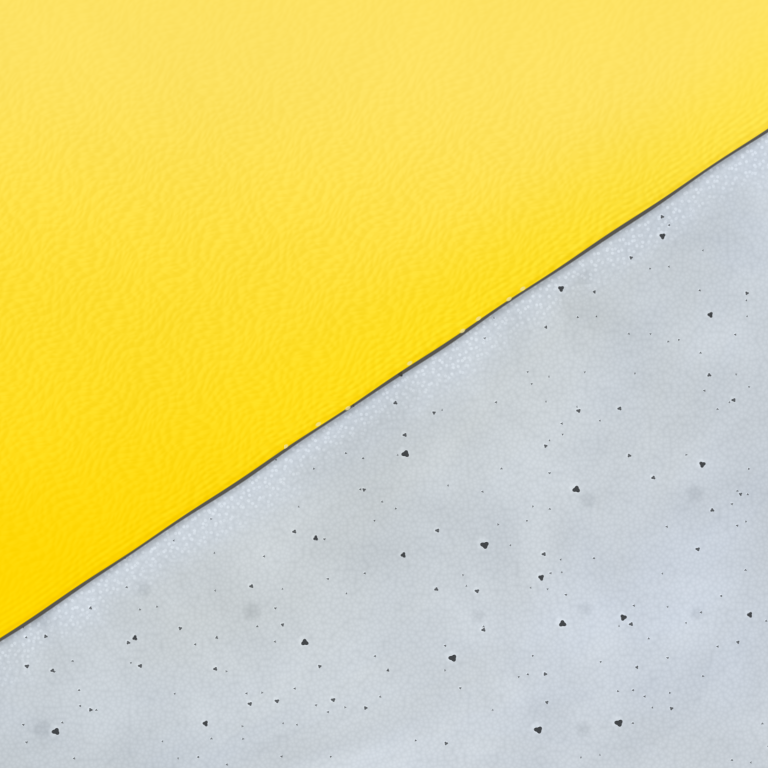
Reproduce this texture procedurally as a WebGL 2 fragment shader.

```glsl
#version 300 es
precision highp float;

uniform vec2 u_resolution;
out vec4 fragColor;

vec2 hash2(vec2 p) {
    vec3 q = fract(vec3(p.xyx) * vec3(0.1031, 0.1030, 0.0973));
    q += dot(q, q.yzx + 33.33);
    return fract((q.xx + q.yz) * q.zy);
}

// Distance to the nearest jittered cell centre
float cellular(vec2 p) {
    vec2 cell = floor(p), f = fract(p);
    float nearest = 2.0;
    for (int y = -1; y <= 1; y++)
        for (int x = -1; x <= 1; x++) {
            vec2 o = vec2(x, y);
            nearest = min(nearest, length(o + hash2(cell + o + 50.0) - f));
        }
    return nearest;
}

// Warped, rotated layers of sines, roughly -1 to 1
float clouds(vec2 p) {
    float sum = 0.0, amp = 0.5;
    for (int i = 0; i < 6; i++) {
        p = mat2(0.8, 0.6, -0.6, 0.8) * p * 1.75 + 1.1 * sin(p.yx * 0.9 + float(i));
        sum += amp * sin(p.x) * sin(p.y + 0.7);
        amp *= 0.66;
    }
    return sum;
}

// Painted panel: vertical fade with a fine leathery relief
vec3 paint(vec2 p, vec2 along, float d) {
    vec3 col = mix(vec3(1.0, 0.845, 0.0), vec3(0.995, 0.87, 0.16), smoothstep(0.2, 0.58, p.y));
    col = mix(col, vec3(0.992, 0.888, 0.39), smoothstep(0.48, 0.95, p.y + 0.06 * (p.x - 0.5)));
    col.b -= 0.09 * smoothstep(0.16, 0.0, d) * smoothstep(0.3, 0.7, p.y);
    vec2 q = along * vec2(85.0, 125.0) + 0.6 * sin(along.yx * 70.0);
    float relief = cellular(q) - cellular(q + vec2(0.25, -0.35));
    float rough = 0.35 + 0.65 * smoothstep(0.45, 0.1, abs(p.y - 0.57));
    col += relief * rough * vec3(0.025, 0.04, 0.07);
    col += 0.006 * clouds(p * 6.0);
    // Brushed streaks and a rolled rim beside the seam
    col += 0.012 * sin(d * 900.0 + 2.0 * sin(along.x * 25.0)) * smoothstep(0.06, 0.01, d);
    col -= vec3(0.015, 0.03, 0.05) * smoothstep(0.010, 0.004, d);
    return col;
}

// Dark air holes, scattered in three sizes
vec3 addPits(vec3 col, vec2 p, float px) {
    for (int i = 0; i < 3; i++) {
        float level = float(i);
        float scale = 9.0 * pow(2.25, level);
        vec2 cell = floor(p * scale);
        vec2 rnd = hash2(cell + 17.0 * level + 3.0);
        vec2 centre = (cell + 0.2 + 0.6 * hash2(cell + 91.0)) / scale;
        vec2 v = p - centre;
        float radius = 0.0042 * pow(0.52, level) * (0.6 + 0.6 * rnd.y);
        float r = length(v * vec2(1.0, 0.85 + 0.4 * rnd.y)) + radius * 0.2 * sin(3.0 * atan(v.y, v.x) + rnd.y * 9.0);
        float present = step(rnd.x, 0.32 - 0.09 * level);
        float lip = smoothstep(radius * 2.2, radius, length(v + radius * vec2(0.5, -0.4)));
        col += present * lip * 0.04;
        float hole = smoothstep(radius + px, radius - px, r);
        col = mix(col, vec3(0.20, 0.21, 0.22), present * hole * (0.9 - 0.15 * level));
    }
    return col;
}

vec3 concrete(vec2 p, vec2 along, float d, float px) {
    float broad = clouds(along * vec2(3.0, 5.5) + 2.0);
    float mottled = clouds(p * 15.0 + 4.0);
    float grain = cellular(p * 190.0) - 0.45;
    vec3 col = vec3(0.777, 0.805, 0.825);
    col += 0.035 * broad + 0.020 * mottled - 0.045 * grain;
    col += vec3(-0.004, 0.0, 0.012) * clouds(p * 4.0 + 9.0);
    col += vec3(0.008, 0.010, 0.022) * smoothstep(0.6, 1.2, p.x + 0.5 - p.y);

    // Faint worn stains
    vec2 cell = floor(p * 7.0);
    vec2 rnd = hash2(cell + 7.0);
    float stain = length(p * 7.0 - cell - 0.3 - 0.4 * rnd);
    col -= 0.045 * step(rnd.x, 0.25) * smoothstep(0.10, 0.03, stain + 0.025 * mottled);

    // Powdery pale strip beside the panel
    float strip = smoothstep(-0.075, -0.01, d + 0.018 * mottled);
    float dust = smoothstep(0.38, 0.1, cellular(p * 120.0 + 8.0));
    col += strip * (vec3(0.012, 0.016, 0.028) + 0.06 * dust - 0.02 * smoothstep(0.2, 0.6, mottled));
    return addPits(col, p, px);
}

void main() {
    vec2 p = gl_FragCoord.xy / u_resolution;
    float px = 1.0 / min(u_resolution.x, u_resolution.y);
    vec2 dir = normalize(vec2(1.0, 0.664));
    vec2 rel = p - vec2(0.0, 0.169);
    vec2 along = vec2(dot(rel, dir), dot(rel, vec2(-dir.y, dir.x)));
    float d = along.y + 0.0005 * sin(along.x * 38.0);

    // Slab with the panel's contact shadow and dark seam
    vec3 col = concrete(p, along, d, px);
    col *= 1.0 - 0.20 * smoothstep(-0.014, -0.002, d);
    float seamWidth = 0.0038 + 0.001 * sin(along.x * 21.0);
    float seam = smoothstep(-seamWidth - px, -seamWidth + px, d);
    col = mix(col, vec3(0.29, 0.28, 0.26), 0.85 * seam);
    col = mix(col, paint(p, along, d), smoothstep(-px, px, d));

    // Pale chips along the middle of the seam
    float slot = floor(along.x / 0.035);
    vec2 rnd = hash2(vec2(slot, 5.0));
    vec2 chip = vec2(along.x - (slot + 0.2 + 0.6 * rnd.x) * 0.035, d + 0.003 - 0.006 * rnd.y);
    float chipShape = smoothstep(0.0028 + px, 0.0028 - px, length(chip * vec2(0.75, 1.2)));
    float chipped = step(0.4, rnd.y) * step(0.37, p.x) * step(p.x, 0.73);
    col = mix(col, vec3(0.94, 0.88, 0.62), 0.8 * chipShape * chipped);

    fragColor = vec4(clamp(col, 0.0, 1.0), 1.0);
}
```
